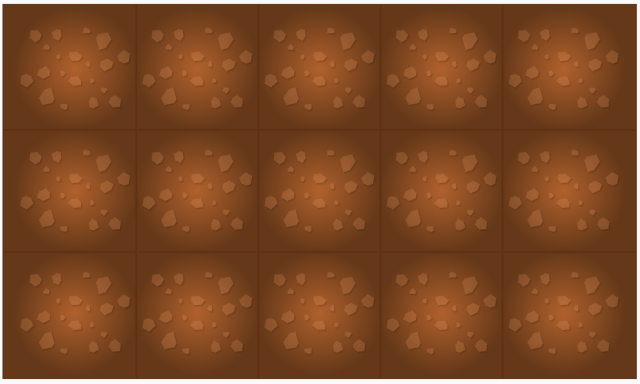
Give the GLSL for this pattern, as a WebGL 2 fragment shader.

```glsl
#version 300 es
precision highp float;
// Five by three glowing brown earth tiles, strewn with pale stones, on a white page.

uniform vec2 u_resolution;
out vec4 outColor;

const vec2 TILES = vec2(5.0, 3.0);
const float PITCH = 0.1908;                 // tile side, canvas width = 1
const vec2 GRID_ORIGIN = vec2(0.0221, 0.0156);
const vec2 PANEL_MIN = vec2(0.0039, 0.0078);
const vec2 PANEL_MAX = vec2(0.9950, 0.5938);

const vec3 PAGE = vec3(0.98);
const vec3 EARTH_GLOW = vec3(0.69, 0.38, 0.175);
const vec3 EARTH_DARK = vec3(0.395, 0.22, 0.097);
const vec3 SEAM = vec3(0.35, 0.15, 0.03);
const vec3 STONE_TINT = vec3(1.0, 0.68, 0.45);
const vec2 SHADOW_OFFSET = vec2(0.008, -0.010);

float hash(vec2 p) {
  vec3 v = fract(vec3(p.xyx) * 0.1031);
  v += dot(v, v.yzx + 33.33);
  return fract((v.x + v.y) * v.z);
}

vec2 polar(float angle, float radius) {
  return radius * vec2(cos(angle), sin(angle));
}

// Coverage of a shape from its signed distance.
float cover(float d, float soft) {
  return 1.0 - smoothstep(-soft, soft, d);
}

float boxDistance(vec2 p, vec2 lo, vec2 hi) {
  vec2 d = max(lo - p, p - hi);
  return max(d.x, d.y);
}

// Irregular convex stone: jittered half-planes around a centre.
float stone(vec2 p, float size, float seed) {
  float d = -1.0;
  for (int k = 0; k < 6; k++) {
    float side = float(k);
    float angle = 1.0472 * (side + seed + 0.6 * hash(vec2(side, seed)));
    float reach = mix(0.68, 1.0, hash(vec2(seed + 7.0, side)));
    d = max(d, dot(p, polar(angle, 1.0)) - size * reach);
  }
  return d;
}

// Two stones and their half-turn copies; x = stone, y = shadow distance.
vec2 stones(vec2 p, vec2 degrees, vec2 radii, vec2 sizes, float seed) {
  vec2 d = vec2(1.0);
  for (int i = 0; i < 4; i++) {
    float t = float(i / 2);
    float turn = 1.0 - 2.0 * float(i % 2);
    vec2 centre = polar(radians(mix(degrees.x, degrees.y, t)), mix(radii.x, radii.y, t));
    float size = mix(sizes.x, sizes.y, t);
    float id = seed + 3.7 * t;
    d.x = min(d.x, stone(turn * p - centre, size, id));
    d.y = min(d.y, stone(turn * (p - SHADOW_OFFSET) - centre, size, id));
  }
  return d;
}

// All the stones of one tile, from the middle outwards.
vec2 scatter(vec2 p) {
  vec2 d = stones(p, vec2(90.0, 73.5), vec2(0.102, 0.324), vec2(0.054, 0.029), 1.3);
  d = min(d, stones(p, vec2(20.0, 145.0), vec2(0.109, 0.167), vec2(0.024, 0.021), 12.1));
  d = min(d, stones(p, vec2(8.0, 143.0), vec2(0.253, 0.294), vec2(0.054, 0.028), 23.6));
  d = min(d, stones(p, vec2(44.6, 118.5), vec2(0.330, 0.321), vec2(0.068, 0.047), 34.2));
  return min(d, stones(p, vec2(13.5, 139.5), vec2(0.410, 0.426), vec2(0.054, 0.052), 45.8));
}

// Soft round glow fading to dark earth.
vec3 earth(vec2 p) {
  return mix(EARTH_GLOW, EARTH_DARK, min(length(p) / 0.51, 1.0));
}

void main() {
  float pixel = 1.0 / u_resolution.x;
  vec2 canvas = gl_FragCoord.xy * pixel;
  float soft = 0.75 * pixel / PITCH;

  // Tile space; the margin belongs to the outermost tiles.
  vec2 grid = (canvas - GRID_ORIGIN) / PITCH;
  vec2 tile = clamp(floor(grid), vec2(0.0), TILES - 1.0);
  vec2 p = grid - tile - 0.5;
  vec3 color = earth(p);

  // Seams between neighbouring tiles
  vec2 toSeam = abs(grid - clamp(round(grid), vec2(1.0), TILES - 1.0));
  float seam = min(toSeam.x, toSeam.y);
  color = mix(color, SEAM, 0.45 * cover(seam - 0.007, soft));

  // Stones over their shadows
  vec2 d = scatter(p);
  color *= 1.0 - 0.16 * cover(d.y, soft + 0.006);
  color = mix(color, mix(earth(p), STONE_TINT, 0.18), cover(d.x, soft));

  // Dark rim and the page around the panel
  float panel = boxDistance(canvas, PANEL_MIN, PANEL_MAX);
  color = mix(color, SEAM, 0.7 * cover(-panel - 0.0015, pixel));
  color = mix(PAGE, color, cover(panel, 0.75 * pixel));
  outColor = vec4(color, 1.0);
}
```
